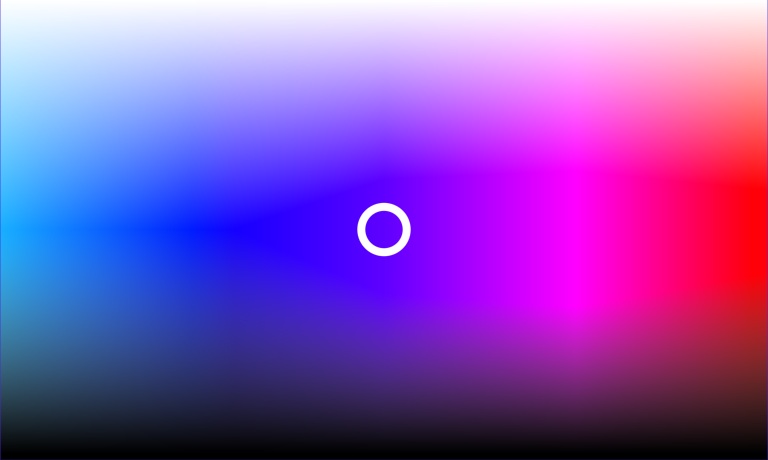
Write a Shadertoy shader that draws this background.

```glsl
// A colour field: hue runs from sky blue to red across the canvas, fading to
// white above and to black below a fully saturated wedge. A white ring marks
// the centre, and a faint violet hairline frames the sides and the bottom.

// Hue stops, left to right
const vec3 SKY     = vec3(0.09, 0.69, 1.0);
const vec3 BLUE    = vec3(0.0, 0.11, 1.0);
const vec3 INDIGO  = vec3(0.08, 0.0, 1.0);
const vec3 VIOLET  = vec3(0.37, 0.0, 1.0);
const vec3 MAGENTA = vec3(1.0, 0.0, 1.0);
const vec3 RED     = vec3(1.0, 0.0, 0.03);

// Stop positions as fractions of the width
const float BLUE_X    = 0.25;
const float TIP_X     = 0.305;
const float VIOLET_X  = 0.5;
const float MAGENTA_X = 0.75;
const float RED_X     = 0.98;

// Wedge half-heights at violet, magenta and the right edge
const vec3 WEDGE_TOP    = vec3(0.109, 0.127, 0.085);
const vec3 WEDGE_BOTTOM = vec3(0.139, 0.167, 0.093);

const float MID_Y       = 0.501;
const float BLACK_Y     = 0.015;  // height at which black is reached
const float SHADE_GREY  = 0.6;    // loss of saturation towards black
const float LEFT_CURVE  = 1.4;    // shape of the dark fade at the left
const float RIGHT_CURVE = 1.0;

// Ring and frame, in canvas heights
const float RING_RADIUS = 0.0493;
const float RING_HALF   = 0.0087;
const float FRAME_WIDTH = 0.0022;
const vec3  FRAME_COLOR = vec3(0.3, 0.15, 0.85);
const float FRAME_SIDE  = 0.4;
const float FRAME_BASE  = 0.18;

// Linear progress from a to b, clamped to 0..1
float ramp(float a, float b, float x) {
    return clamp((x - a) / (b - a), 0.0, 1.0);
}

vec3 hueAt(float x) {
    vec3 c = mix(SKY, BLUE, ramp(0.0, BLUE_X, x));
    c = mix(c, INDIGO, ramp(BLUE_X, TIP_X, x));
    c = mix(c, VIOLET, ramp(TIP_X, VIOLET_X, x));
    c = mix(c, MAGENTA, ramp(VIOLET_X, MAGENTA_X, x));
    return mix(c, RED, ramp(MAGENTA_X, RED_X, x));
}

// Half-height of the saturated wedge
float wedgeAt(float x, vec3 heights) {
    float h = heights.x * ramp(TIP_X, VIOLET_X, x);
    h = mix(h, heights.y, ramp(VIOLET_X, MAGENTA_X, x));
    return mix(h, heights.z, ramp(MAGENTA_X, 1.0, x));
}

vec3 colorField(vec2 uv) {
    vec3 color = hueAt(uv.x);

    // Tint to white above the wedge
    float tint = ramp(MID_Y + wedgeAt(uv.x, WEDGE_TOP), 1.0, uv.y);
    color = mix(color, vec3(1.0), tint);

    // Grey and darken below the wedge
    float shade = ramp(MID_Y - wedgeAt(uv.x, WEDGE_BOTTOM), BLACK_Y, uv.y);
    float curve = mix(LEFT_CURVE, RIGHT_CURVE, smoothstep(0.0, MAGENTA_X, uv.x));
    color = mix(color, vec3(1.0), SHADE_GREY * shade);
    return color * (1.0 - pow(shade, curve));
}

void mainImage(out vec4 fragColor, in vec2 fragCoord) {
    vec2 uv = fragCoord / iResolution.xy;
    float aspect = iResolution.x / iResolution.y;
    float pixel = 1.0 / iResolution.y;
    vec3 color = colorField(uv);

    // Hairline frame
    float sideDistance = min(uv.x, 1.0 - uv.x) * aspect;
    float side = 1.0 - smoothstep(FRAME_WIDTH - 0.5 * pixel, FRAME_WIDTH + 0.5 * pixel, sideDistance);
    float base = 1.0 - smoothstep(FRAME_WIDTH - 0.5 * pixel, FRAME_WIDTH + 0.5 * pixel, uv.y);
    color = mix(color, FRAME_COLOR, max(side * FRAME_SIDE, base * FRAME_BASE));

    // Centre ring
    vec2 p = (uv - vec2(0.5, MID_Y)) * vec2(aspect, 1.0);
    float ringDistance = abs(length(p) - RING_RADIUS) - RING_HALF;
    color = mix(color, vec3(1.0), 1.0 - smoothstep(-0.75 * pixel, 0.75 * pixel, ringDistance));

    fragColor = vec4(color, 1.0);
}
```
